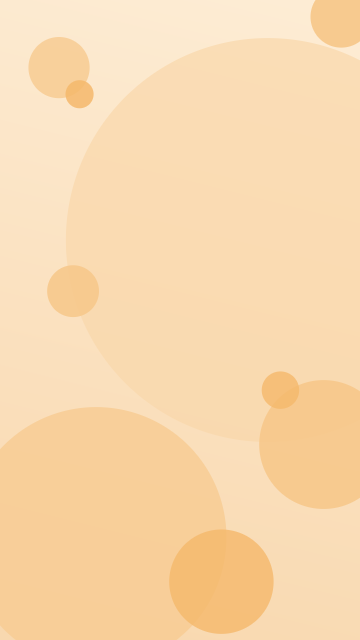
Reproduce this background procedurally as a WebGL 2 fragment shader.

```glsl
#version 300 es
precision highp float;
// Warm cream gradient with overlapping translucent apricot discs.

uniform vec2 u_resolution;
out vec4 fragColor;

const int DISC_COUNT = 9;

// Centre x, centre y and radius, in canvas widths, from back to front.
const vec3 discs[DISC_COUNT] = vec3[](
    vec3(0.744, 1.111, 0.561), vec3(0.267, 0.285, 0.362),
    vec3(0.164, 1.590, 0.085), vec3(0.221, 1.516, 0.039),
    vec3(0.948, 1.731, 0.0855), vec3(0.203, 0.969, 0.072),
    vec3(0.899, 0.543, 0.179), vec3(0.779, 0.694, 0.052),
    vec3(0.615, 0.162, 0.145));

// Tone from cream to amber, then opacity.
const vec2 tints[DISC_COUNT] = vec2[](
    vec2(0.0, 0.70), vec2(0.35, 0.85), vec2(0.5, 0.75),
    vec2(1.0, 0.85), vec2(0.55, 0.90), vec2(0.5, 0.88),
    vec2(0.5, 0.90), vec2(1.0, 0.80), vec2(1.0, 0.80));

// Slightly tilted vertical gradient.
vec3 backdrop(vec2 p, float height) {
    float depth = (height - p.y - 0.25 * p.x + 0.25) / (height + 0.25);
    vec3 top = vec3(0.992, 0.928, 0.835);
    vec3 middle = vec3(0.984, 0.886, 0.757);
    vec3 bottom = vec3(0.973, 0.847, 0.685);
    return depth < 0.5 ? mix(top, middle, depth * 2.0)
                       : mix(middle, bottom, depth * 2.0 - 1.0);
}

void main() {
    vec2 p = gl_FragCoord.xy / u_resolution.x;
    float pixel = 1.0 / u_resolution.x;
    vec3 color = backdrop(p, u_resolution.y / u_resolution.x);

    // Layer the discs with one-pixel soft edges.
    for (int i = 0; i < DISC_COUNT; i++) {
        float edge = length(p - discs[i].xy) - discs[i].z;
        float cover = clamp(0.5 - edge / pixel, 0.0, 1.0);
        vec3 tint = mix(vec3(0.976, 0.843, 0.667), vec3(0.960, 0.722, 0.420), tints[i].x);
        color = mix(color, tint, cover * tints[i].y);
    }

    fragColor = vec4(color, 1.0);
}
```
